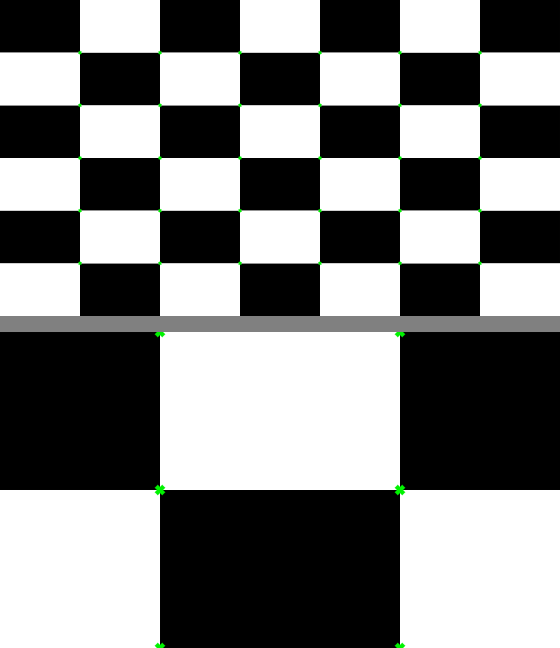
Top, the full canvas; bottom, a detail of the centre.
A Shadertoy shader for this pattern:

```glsl
// Black and white checkerboard with small green crosses on its inner corners.
#define CELLS vec2(7.0, 6.0)
#define LIGHT_COLOR vec3(1.0)
#define DARK_COLOR vec3(0.0)
#define MARK_COLOR vec3(0.0, 0.95, 0.0)
#define MARK_ARM 0.0056
#define MARK_HALF_WIDTH 0.0023

// Signed distance to the nearest cell border, in cells; the sign flips per cell.
vec2 alternatingBorder(vec2 p) {
    return 0.5 - abs(mod(p + 0.5, 2.0) - 1.0);
}

float boxDistance(vec2 p, vec2 halfSize) {
    vec2 d = abs(p) - halfSize;
    return length(max(d, 0.0)) + min(max(d.x, d.y), 0.0);
}

// Two bars crossing on the diagonals.
float diagonalCross(vec2 p) {
    vec2 q = vec2(p.x + p.y, p.y - p.x) * inversesqrt(2.0);
    vec2 bar = vec2(MARK_ARM, MARK_HALF_WIDTH);
    return min(boxDistance(q, bar), boxDistance(q.yx, bar));
}

void mainImage(out vec4 fragColor, in vec2 fragCoord) {
    vec2 cellPixels = iResolution.xy / CELLS;
    vec2 p = fragCoord / cellPixels;

    // Checkerboard, with edge coverage blended in linear light
    vec2 side = clamp(2.0 * alternatingBorder(p) * cellPixels, -1.0, 1.0);
    float light = 0.5 + 0.5 * side.x * side.y;
    vec3 color = mix(DARK_COLOR, LIGHT_COLOR, sqrt(light));

    // Crosses where four cells meet, none on the outer border
    vec2 corner = round(p);
    vec2 inside = step(0.5, corner) * step(corner, CELLS - 0.5);
    vec2 offset = (p - corner) * cellPixels / iResolution.y;
    float coverage = clamp(0.5 - diagonalCross(offset) * iResolution.y, 0.0, 1.0);
    color = mix(color, MARK_COLOR, coverage * inside.x * inside.y);

    fragColor = vec4(color, 1.0);
}
```
